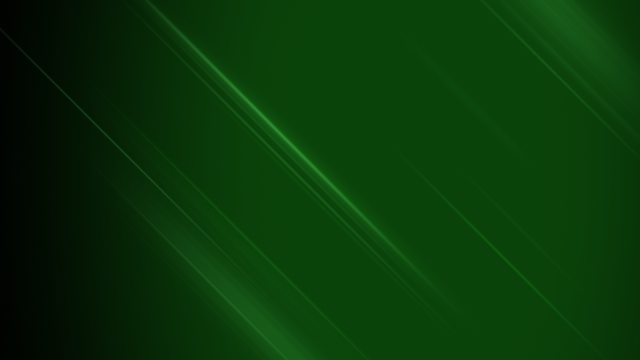
This background is drawn by a WebGL 1 fragment shader. Its source:

```glsl
precision highp float;
// Dark green backdrop crossed by soft diagonal light streaks.
uniform vec2 u_resolution;

#define BASE_GREEN vec3(0.040, 0.262, 0.038)
#define PALE_LIGHT vec3(0.130, 0.270, 0.150)
#define LEAF_LIGHT vec3(0.050, 0.210, 0.050)
#define GLOW_CENTER vec2(1.15, 0.52)
#define GLOW_INNER 0.35
#define GLOW_OUTER 1.30
#define STRANDS 9

float hash(float n) {
  return fract(sin(n * 12.9898) * 43758.5);
}

// One beam: q.x runs across the diagonal, q.y along it.
float beam(vec2 q, float offset, float width, float middle, float reach) {
  float soft = max(width, 0.8 / u_resolution.y);
  float across = (q.x - offset) / soft;
  float along = min(abs(q.y - middle) / reach, 1.0);
  return exp(-across * across) * (1.0 - smoothstep(0.0, 1.0, along));
}

// Fine parallel strands scattered around a shared offset.
float strands(vec2 q, float offset, float spread, float middle, float reach, float seed) {
  float sum = 0.0;
  for (int i = 0; i < STRANDS; i++) {
    float k = float(i) + seed;
    float place = offset + spread * (2.0 * (float(i) + hash(k)) / float(STRANDS) - 1.0);
    float width = mix(0.004, 0.016, hash(k + 31.0));
    float shift = reach * 0.3 * (hash(k + 57.0) - 0.5);
    sum += beam(q, place, width, middle + shift, reach) * mix(0.3, 1.0, hash(k + 83.0));
  }
  return sum;
}

void main() {
  vec2 p = gl_FragCoord.xy / u_resolution.y;
  p.x *= 1.77778 * u_resolution.y / u_resolution.x;
  vec2 q = vec2(p.x + p.y - 1.0, p.x);

  // Broad radial falloff, darkest on the left
  float d = length((p - GLOW_CENTER) * vec2(1.0, 0.55));
  vec3 color = BASE_GREEN * (1.0 - smoothstep(GLOW_INNER, GLOW_OUTER, d));

  // Central ray with its thinner companions
  float pale = 0.80 * beam(q, 0.407, 0.007, 0.76, 0.56);
  pale += 0.26 * beam(q, 0.395, 0.022, 0.74, 0.58);
  pale += 0.22 * beam(q, 0.373, 0.004, 0.78, 0.48);
  pale += 0.42 * beam(q, 0.340, 0.005, 0.78, 0.56);
  pale += 0.12 * beam(q, 0.320, 0.005, 0.90, 0.45);

  // Left ray and the glowing bundle at the lower left
  pale += 0.55 * beam(q, -0.080, 0.004, 0.28, 0.55);
  pale += 0.30 * beam(q, -0.202, 0.004, 0.62, 0.42);
  pale += 0.36 * beam(q, -0.175, 0.075, 0.76, 0.52);
  pale += 0.07 * strands(q, -0.15, 0.13, 0.65, 0.48, 3.0);

  // Glowing bundle at the upper right
  pale += 0.34 * beam(q, 1.52, 0.100, 1.54, 0.40);
  pale += 0.28 * beam(q, 1.338, 0.005, 1.52, 0.36);
  pale += 0.12 * strands(q, 1.47, 0.14, 1.56, 0.38, 17.0);

  // Greener, fainter rays
  float leaf = 0.38 * beam(q, 0.023, 0.005, 0.72, 0.56);
  leaf += 0.12 * beam(q, -0.01, 0.035, 0.66, 0.55);
  leaf += 0.48 * beam(q, 0.683, 0.005, 1.40, 0.36);
  leaf += 0.12 * beam(q, 0.810, 0.006, 1.45, 0.24);
  leaf += 0.10 * beam(q, 1.020, 0.018, 1.30, 0.24);
  leaf += 0.22 * beam(q, 0.420, 0.030, 0.86, 0.55);

  color += PALE_LIGHT * pale + LEAF_LIGHT * leaf;

  // Faint grain to keep the gradients from banding
  float grain = hash(dot(floor(p * 288.0), vec2(0.37, 1.73))) - 0.5;
  gl_FragColor = vec4(color + grain * 0.003, 1.0);
}
```
